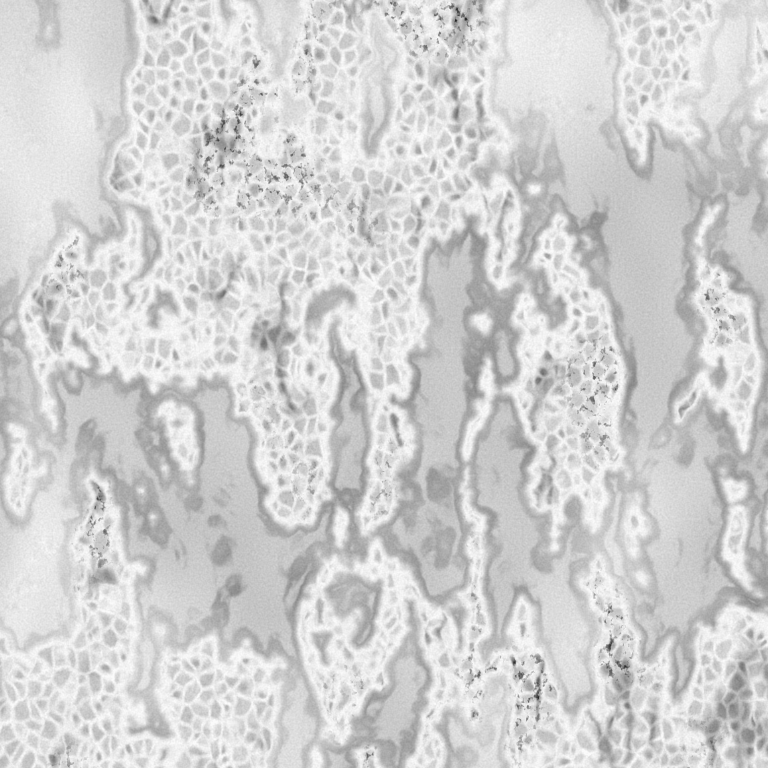
A Shadertoy shader for this texture map:

```glsl
// Grey relief map of weathered bark: smooth upright channels with shaded rims,
// between crumbly ridges of pitted cells. A warped, stretched noise field splits
// the two; its approximate distance places the rims, Voronoi makes the cells.

const float FLAT_TONE   = 0.785;  // smooth channels
const float PALE_TONE   = 0.905;  // worn, bleached channels
const float CELL_TONE   = 0.815;  // floor of the cells
const float RIDGE_TONE  = 0.965;  // crests and outlines
const float RIM_SHADE   = 0.19;   // darkening along channel rims
const float GROOVE_SHADE = 0.24;  // darkening in narrow grooves
const float PIT_SHADE   = 0.50;   // darkening in crumbled spots
const float GRAIN       = 0.045;  // fine surface grain
const float COVERAGE    = 0.05;   // higher gives more rough bark
const vec2  CELL_SCALE  = vec2(58.0, 46.0);
const vec2  PALE_CENTER = vec2(0.04, 0.83);

vec2 hash22(vec2 p) {
    vec3 q = fract(p.xyx * vec3(0.1031, 0.1030, 0.0973));
    q += dot(q, q.yzx + 33.33);
    return fract((q.xx + q.yz) * q.zy);
}

float corner(vec2 cell, vec2 offset) {
    return dot(hash22(cell) * 2.0 - 1.0, offset);
}

// Gradient noise, roughly -0.7 to 0.7
float noise(vec2 p) {
    p += 50.0;
    vec2 i = floor(p), f = fract(p);
    vec2 u = f * f * f * (f * (f * 6.0 - 15.0) + 10.0);
    vec2 e = vec2(1.0, 0.0);
    float low  = mix(corner(i, f), corner(i + e, f - e), u.x);
    float high = mix(corner(i + e.yx, f - e.yx), corner(i + 1.0, f - 1.0), u.x);
    return 1.3 * mix(low, high, u.y);
}

float fbm(vec2 p) {
    float sum = 0.0, amp = 1.0;
    for (int i = 0; i < 3; i++) {
        sum += amp * noise(p);
        p = mat2(1.6, 1.2, -1.2, 1.6) * p + 7.3;
        amp *= 0.65;
    }
    return sum;
}

float band(float x, float center, float width) {
    float t = (x - center) / width;
    return exp(-t * t);
}

float paleSpot(vec2 p) {
    vec2 v = (p - PALE_CENTER) / vec2(0.15, 0.20);
    return exp(-dot(v, v));
}

// Positive in rough bark, negative in smooth channels
float barkField(vec2 p) {
    vec2 q = p + 0.018 * vec2(noise(p * 9.0), noise(p * 9.0 + 40.0));
    float f = noise(q * vec2(8.0, 2.3) + 3.7);
    f += 0.50 * noise(q * vec2(17.0, 5.5) + 7.1);
    f += 0.24 * noise(q * vec2(31.0, 17.0) + 13.4);
    f += 0.12 * noise(q * vec2(52.0, 42.0) + 21.8);
    f += 0.03 * noise(q * 110.0);
    return f + COVERAGE - 0.6 * paleSpot(p);
}

float barkDistance(vec2 p) {
    vec2 e = vec2(0.003, 0.0);
    vec2 slope = vec2(barkField(p + e) - barkField(p - e),
                      barkField(p + e.yx) - barkField(p - e.yx)) / (2.0 * e.x);
    return barkField(p) / sqrt(dot(slope, slope) + 60.0);
}

// x: gap between the two nearest sites, y: nearest distance, z: cell random
vec3 voronoi(vec2 p) {
    vec2 i = floor(p), f = fract(p);
    float near = 8.0, second = 8.0, id = 0.0;
    for (int y = -1; y <= 1; y++)
    for (int x = -1; x <= 1; x++) {
        vec2 g = vec2(x, y);
        vec2 r = hash22(i + g);
        float d = length(g + r - f);
        if (d < near) { second = near; near = d; id = fract(r.x * 7.0 + r.y * 13.0); }
        else second = min(second, d);
    }
    return vec3(second - near, near, id);
}

void mainImage(out vec4 fragColor, in vec2 fragCoord) {
    vec2 p = fragCoord / iResolution.y;
    float dist = barkDistance(p);
    float inside = smoothstep(-0.003, 0.004, dist);
    float crumble = fbm(p * vec2(95.0, 80.0));
    float grain = noise(p * 390.0) + 0.6 * noise(p * 230.0 + 9.0);

    // Smooth channels with shaded rims
    float pale = max(paleSpot(p), smoothstep(0.0, 0.5, noise(p * vec2(4.0, 2.5) + 5.2)));
    float channel = mix(FLAT_TONE, PALE_TONE, pale) + 0.05 * noise(p * vec2(14.0, 8.0));
    float rim = band(dist, -0.007, 0.0055) * (0.8 + 0.7 * noise(p * 15.0));
    channel -= RIM_SHADE * rim * (1.0 - 0.45 * pale);
    channel += 0.05 * pale * crumble * smoothstep(0.0, 0.3, noise(p * 16.0 + 31.0));

    // Pitted cells with bright crests
    vec2 warp = 0.007 * vec2(noise(p * 42.0), noise(p * 42.0 + 17.0));
    vec3 cell = voronoi((p + warp) * CELL_SCALE);
    float floorTone = CELL_TONE + 0.12 * (cell.z - 0.5);
    floorTone -= 0.22 * smoothstep(0.6, 1.0, cell.z) * (1.0 - smoothstep(0.1, 0.5, cell.y));
    float crest = 1.0 - smoothstep(0.02, 0.48, cell.x);
    float rough = mix(floorTone, RIDGE_TONE, crest * (0.8 + 0.4 * noise(p * 30.0)));

    // Grooves and crumbled spots
    float groove = band(noise((p + warp) * vec2(27.0, 8.0) + 11.0), 0.0, 0.10);
    rough -= GROOVE_SHADE * groove * smoothstep(0.0, 0.25, noise(p * vec2(12.0, 6.0) + 23.0));
    float spots = smoothstep(0.02, 0.40, noise(p * vec2(7.0, 4.5) + 61.0));
    rough -= PIT_SHADE * spots * smoothstep(0.05, 0.75, crumble);
    rough += 0.05 * crumble;

    // Join both with a bright outline and grain
    float tone = mix(channel, rough, inside);
    tone = mix(tone, RIDGE_TONE, 0.85 * band(dist, 0.0045, 0.0042));
    tone += GRAIN * grain;
    fragColor = vec4(vec3(clamp(tone, 0.0, 0.98)), 1.0);
}
```
